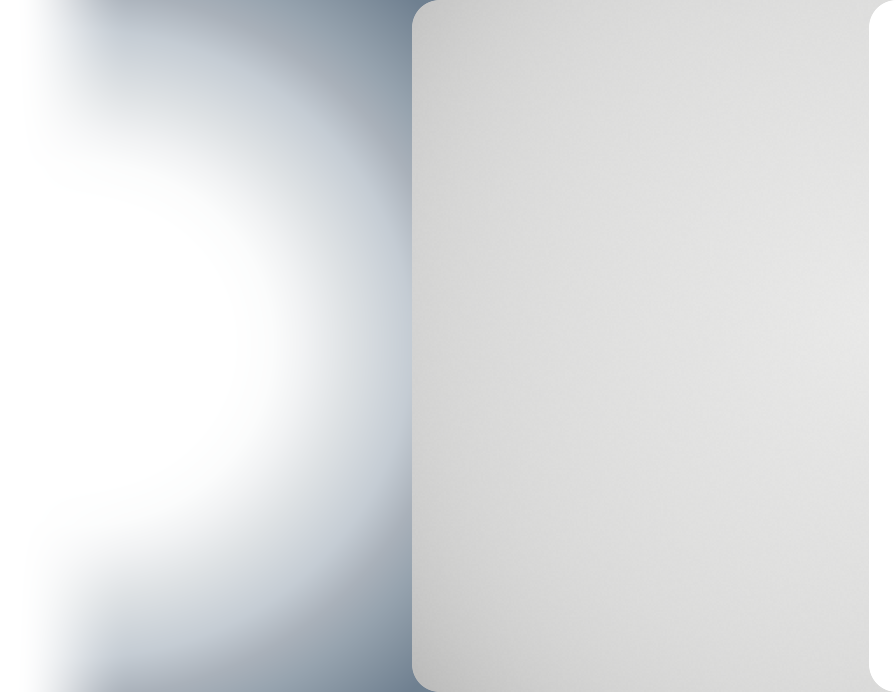
Write a WebGL 2 fragment shader that draws this background.

```glsl
#version 300 es
precision highp float;
// Soft white glow on slate blue, beside a grey rounded panel and a white one.
uniform vec2 u_resolution;
out vec4 outColor;

// Lengths are in canvas heights.
const vec2 GLOW_CENTER = vec2(0.118, 0.503);
const vec2 GLOW_STRETCH = vec2(1.0, 1.05);
const vec2 SIDE_FADE = vec2(0.020, 0.190);
const vec3 WHITE = vec3(1.0);

const float PANEL_LEFT = 0.5945;
const float WHITE_PANEL_LEFT = 1.254;
const float CORNER_RADIUS = 0.040;
const vec2 PANEL_LIGHT = vec2(1.254, 0.545);
const vec3 PANEL_COLOR = vec3(0.912, 0.912, 0.909);
const float PANEL_FALLOFF = 0.09;
const float PANEL_VIGNETTE = 0.30;

const float GRAIN_CELLS = 396.0;
const float GRAIN_AMOUNT = 0.008;

// Glow colour in rgb, distance from its centre in w.
const int STOP_COUNT = 9;
const vec4 GLOW_STOPS[STOP_COUNT] = vec4[](
    vec4(1.00, 1.00, 1.00, 0.215),
    vec4(0.985, 0.988, 0.988, 0.275),
    vec4(0.945, 0.950, 0.955, 0.320),
    vec4(0.870, 0.885, 0.895, 0.385),
    vec4(0.770, 0.800, 0.830, 0.476),
    vec4(0.665, 0.695, 0.730, 0.535),
    vec4(0.590, 0.640, 0.685, 0.590),
    vec4(0.515, 0.572, 0.625, 0.648),
    vec4(0.435, 0.500, 0.565, 0.710));

float hash(vec2 cell) {
    vec3 q = fract(vec3(cell.xyx) * 0.1031);
    q += dot(q, q.yzx + 33.33);
    return fract((q.x + q.y) * q.z);
}

float roundedBox(vec2 p, vec2 halfSize, float radius) {
    vec2 q = abs(p) - halfSize + radius;
    return length(max(q, 0.0)) + min(max(q.x, q.y), 0.0) - radius;
}

// Coverage of a full-height panel that runs past the right side.
float panelMask(vec2 p, float left, float pixel) {
    vec2 halfSize = vec2(1.0, 0.5);
    float d = roundedBox(p - vec2(left + halfSize.x, 0.5), halfSize, CORNER_RADIUS);
    return 1.0 - smoothstep(-0.5 * pixel, 0.5 * pixel, d);
}

vec3 glowColor(vec2 p) {
    float r = length((p - GLOW_CENTER) * GLOW_STRETCH);
    vec3 color = GLOW_STOPS[0].rgb;
    for (int i = 1; i < STOP_COUNT; i++) {
        float t = (r - GLOW_STOPS[i - 1].w) / (GLOW_STOPS[i].w - GLOW_STOPS[i - 1].w);
        color = mix(color, GLOW_STOPS[i].rgb, clamp(t, 0.0, 1.0));
    }
    return mix(WHITE, color, smoothstep(SIDE_FADE.x, SIDE_FADE.y, p.x));
}

vec3 panelColor(vec2 p) {
    float r = distance(p, PANEL_LIGHT);
    float shade = PANEL_FALLOFF * r + PANEL_VIGNETTE * pow(r, 6.0);
    float grain = hash(floor(p * GRAIN_CELLS)) - 0.5;
    return PANEL_COLOR - shade + GRAIN_AMOUNT * grain;
}

void main() {
    vec2 p = gl_FragCoord.xy / u_resolution.y;
    // Horizontal positions follow the canvas width.
    p.x *= (512.0 / 396.0) * u_resolution.y / u_resolution.x;
    float pixel = 1.0 / u_resolution.y;

    vec3 color = glowColor(p);
    color = mix(color, panelColor(p), panelMask(p, PANEL_LEFT, pixel));
    color = mix(color, WHITE, panelMask(p, WHITE_PANEL_LEFT, pixel));
    outColor = vec4(color, 1.0);
}
```
